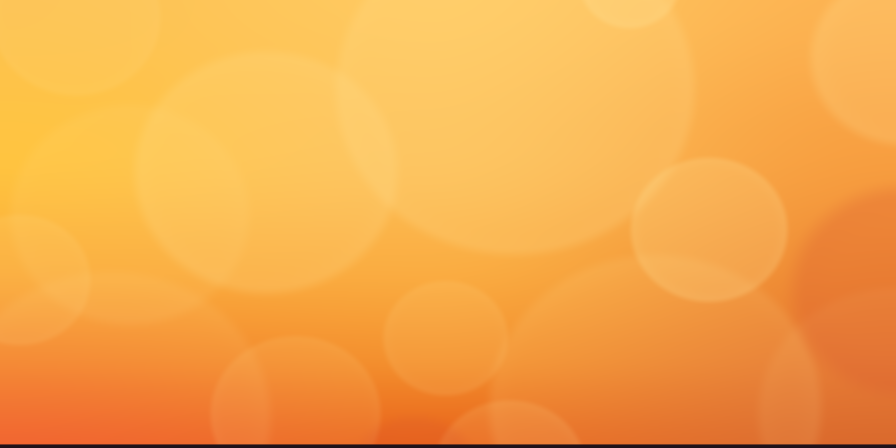
A Shadertoy shader for this background:

```glsl
// Warm bokeh backdrop: a yellow to orange gradient under soft translucent discs.
// Three vertical colour ramps are blended across the width, then each disc
// is tinted over them with a faint rim; a thin dark strip closes the bottom.

// Smooth vertical ramp through five colours, from bottom to top
vec3 ramp(float y, vec3 floorCol, vec3 low, vec3 middle, vec3 high, vec3 top) {
    vec3 col = mix(floorCol, low, smoothstep(-0.04, 0.22, y));
    col = mix(col, middle, smoothstep(0.12, 0.42, y));
    col = mix(col, high, smoothstep(0.32, 0.68, y));
    return mix(col, top, smoothstep(0.60, 1.05, y));
}

vec3 backdrop(vec2 p) {
    vec3 left = ramp(p.y, vec3(0.94, 0.34, 0.15), vec3(0.95, 0.49, 0.17),
        vec3(0.98, 0.66, 0.22), vec3(1.00, 0.77, 0.25), vec3(0.99, 0.76, 0.32));
    vec3 centre = ramp(p.y, vec3(0.91, 0.38, 0.10), vec3(0.95, 0.55, 0.17),
        vec3(0.98, 0.67, 0.25), vec3(0.99, 0.75, 0.34), vec3(1.00, 0.79, 0.38));
    vec3 right = ramp(p.y, vec3(0.84, 0.37, 0.14), vec3(0.89, 0.45, 0.18),
        vec3(0.93, 0.53, 0.20), vec3(0.97, 0.62, 0.25), vec3(0.99, 0.70, 0.32));
    vec3 col = mix(left, centre, smoothstep(0.0, 1.0, p.x));
    return mix(col, right, smoothstep(0.95, 2.0, p.x));
}

// Disc as (centre, radius, opacity), slightly flattened, with a soft rim
vec3 addDisc(vec3 col, vec2 p, vec4 disc, float blur, vec3 tint) {
    float d = length((p - disc.xy) / vec2(1.0, 0.92)) - disc.z;
    float body = 1.0 - smoothstep(-blur, blur, d);
    float rim = exp(-pow((d + blur) / (1.5 * blur), 2.0));
    return mix(col, tint, disc.w * (0.9 * body + 0.15 * rim));
}

void mainImage(out vec4 fragColor, in vec2 fragCoord) {
    vec2 p = fragCoord / iResolution.xy * vec2(2.0, 1.0);
    vec3 col = backdrop(p);
    vec3 cream = vec3(1.0, 0.88, 0.58);
    vec3 ember = vec3(0.85, 0.33, 0.18);

    // Large, blurred discs
    vec4 large[7] = vec4[7](
        vec4(0.29, 0.52, 0.266, 0.10), vec4(0.594, 0.615, 0.293, 0.20),
        vec4(1.15, 0.80, 0.40, 0.20), vec4(0.247, 0.065, 0.357, 0.10),
        vec4(1.463, 0.09, 0.37, 0.12), vec4(2.0, 0.075, 0.307, 0.08),
        vec4(2.02, 0.87, 0.21, 0.22));
    for (int i = 0; i < 7; i++) col = addDisc(col, p, large[i], 0.017, cream);

    // Small, crisper discs
    vec4 small[7] = vec4[7](
        vec4(0.17, 0.96, 0.188, 0.12), vec4(1.406, 1.04, 0.112, 0.30),
        vec4(1.583, 0.487, 0.175, 0.25), vec4(0.044, 0.375, 0.158, 0.13),
        vec4(0.66, 0.075, 0.19, 0.12), vec4(0.995, 0.245, 0.139, 0.13),
        vec4(1.138, -0.05, 0.17, 0.14));
    for (int i = 0; i < 7; i++) col = addDisc(col, p, small[i], 0.009, cream);

    // Reddish discs near the lower edge and right side
    col = addDisc(col, p, vec4(2.02, 0.35, 0.25, 0.25), 0.03, ember);
    col = addDisc(col, p, vec4(0.925, -0.06, 0.14, 0.20), 0.02, ember);

    // Dark strip along the bottom
    float edge = 1.0 / iResolution.y;
    float strip = 1.0 - smoothstep(0.008 - edge, 0.008 + edge, p.y);
    col = mix(col, vec3(0.12, 0.07, 0.10), strip);
    fragColor = vec4(clamp(col, 0.0, 1.0), 1.0);
}
```
